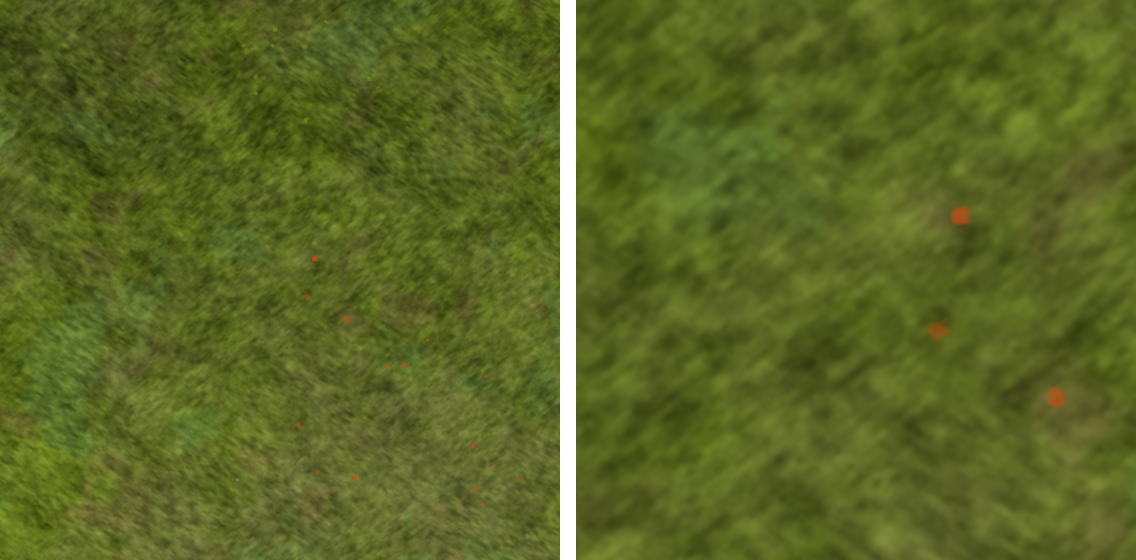
Left: the whole. Right: its middle third, enlarged.
This texture is drawn by a Shadertoy shader. Its source:

```glsl
const vec3 LUSH_GREEN = vec3(0.355, 0.425, 0.095);
const vec3 DULL_OLIVE = vec3(0.355, 0.378, 0.175);
const vec3 BARE_BROWN = vec3(0.37, 0.33, 0.18);
const vec3 LEAF_GREEN = vec3(0.33, 0.44, 0.19);
const vec3 POPPY_ORANGE = vec3(0.74, 0.32, 0.08);
const vec3 BLOOM_YELLOW = vec3(0.56, 0.60, 0.07);
const vec3 PALE_LEAF = vec3(0.53, 0.60, 0.38);

float hash(vec2 p) {
    return fract(sin(dot(p, vec2(127.1, 311.7))) * 43758.5453);
}

float noise(vec2 p) {
    vec2 cell = floor(p);
    vec2 f = fract(p);
    f = f * f * (3.0 - 2.0 * f);
    float low = mix(hash(cell), hash(cell + vec2(1.0, 0.0)), f.x);
    float high = mix(hash(cell + vec2(0.0, 1.0)), hash(cell + vec2(1.0, 1.0)), f.x);
    return mix(low, high, f.y);
}

float fbm(vec2 p, int octaves) {
    float sum = 0.0, weight = 0.5, total = 0.0;
    for (int i = 0; i < octaves; i++) {
        sum += weight * noise(p);
        total += weight;
        weight *= 0.6;
        p = mat2(1.6, 1.2, -1.2, 1.6) * p + 7.3;
    }
    return sum / total;
}

// Coordinates along and across a direction given in radians
vec2 alongAxis(vec2 p, float angle) {
    float c = cos(angle), s = sin(angle);
    return vec2(c * p.x + s * p.y, c * p.y - s * p.x);
}

// Short strokes lying along one direction, centred on zero
float blades(vec2 p, float angle, float seed) {
    vec2 q = alongAxis(p, angle);
    float coarse = noise(q * vec2(58.0, 135.0) + seed);
    float fine = noise(q * vec2(105.0, 235.0) + seed + 31.0);
    return 0.6 * coarse + 0.4 * fine - 0.5;
}

// Coverage of small ragged dots strewn around a centre
float scatter(vec2 p, vec2 centre, vec2 spread, int count, float radius, float seed) {
    float cover = 0.0;
    for (int i = 0; i < count; i++) {
        vec2 key = vec2(float(i), seed);
        vec2 offset = vec2(hash(key), hash(key + 17.0)) - 0.5;
        float size = radius * mix(0.5, 1.2, hash(key + 41.0));
        float ragged = 0.7 * size * (noise(p * 260.0 + seed) - 0.5);
        float d = length(p - centre - offset * spread) + ragged;
        float strength = mix(0.5, 1.0, hash(key + 59.0));
        cover = max(cover, strength * (1.0 - smoothstep(0.4 * size, 1.3 * size, d)));
    }
    return cover;
}

// Fine grass: blades whose dominant lean drifts across the field
float grassGrain(vec2 p) {
    float lean = smoothstep(0.35, 0.65, fbm(p * 7.0 + 3.0, 2));
    float strokes = mix(blades(p, -0.55, 5.0), blades(p, 0.65, 19.0), 0.15 + 0.6 * lean);
    float tufts = fbm(p * 62.0, 3) - 0.5;
    float clumps = fbm(p * 24.0 + 11.0, 2) - 0.5;
    return 0.60 * strokes + 0.42 * tufts + 0.22 * clumps;
}

// Shallow furrows running diagonally down the slope
float furrows(vec2 p) {
    vec2 warp = 0.05 * vec2(fbm(p * 5.0, 2), fbm(p * 5.0 + 23.0, 2));
    vec2 q = alongAxis(p + warp, -0.82);
    float ridge = noise(q * vec2(3.5, 19.0) + 2.0);
    float detail = noise(q * vec2(9.0, 42.0) + 13.0);
    return 0.65 * ridge + 0.35 * detail - 0.5;
}

vec3 meadowColor(vec2 p) {
    float patches = fbm(p * 5.0 + 40.0, 4) - 0.5;
    float mottling = fbm(p * 15.0 + 8.0, 3) - 0.5;
    float lushCorner = 1.0 - smoothstep(0.0, 0.45, length((p - vec2(0.0, 0.17)) * vec2(1.6, 1.0)));

    // Drier and paler toward the bottom, lush in patches and at the left
    float dryness = 0.80 - 0.62 * p.y + 1.1 * patches + 0.9 * mottling - 0.75 * lushCorner;
    vec3 color = mix(LUSH_GREEN, DULL_OLIVE, clamp(dryness, 0.0, 1.0));
    float bare = smoothstep(0.60, 0.76, fbm(p * 11.0 + 70.0, 3));
    color = mix(color, BARE_BROWN, 0.5 * bare);
    float leafy = smoothstep(0.58, 0.74, fbm(p * 9.0 + 90.0, 3));
    color = mix(color, LEAF_GREEN, 0.55 * leafy);

    // Light falls off toward the top left
    float slopeLight = 1.11 - 0.27 * p.y + 0.08 * (p.x - 0.5) * p.y;
    float shade = slopeLight + 0.30 * furrows(p) * mix(0.5, 1.0, p.y) + 0.28 * mottling;
    float grain = grassGrain(p);
    color *= shade + 1.05 * grain;
    return color + vec3(0.02, 0.01, 0.06) * grain;
}

void mainImage(out vec4 fragColor, in vec2 fragCoord) {
    vec2 uv = fragCoord / iResolution.y;
    vec3 color = meadowColor(uv);

    // Sparse flowers and pale leaves
    float poppies = scatter(uv, vec2(0.76, 0.31), vec2(0.46, 0.46), 16, 0.0055, 3.0);
    float blooms = scatter(uv, vec2(0.52, 0.87), vec2(0.30, 0.20), 14, 0.0050, 7.0);
    float leaves = scatter(uv, vec2(0.55, 0.22), vec2(0.85, 0.36), 12, 0.0055, 12.0);
    color = mix(color, PALE_LEAF, 0.55 * leaves);
    color = mix(color, BLOOM_YELLOW, 0.6 * blooms);
    color = mix(color, POPPY_ORANGE, 0.9 * poppies);

    fragColor = vec4(clamp(color, 0.0, 1.0), 1.0);
}
```
